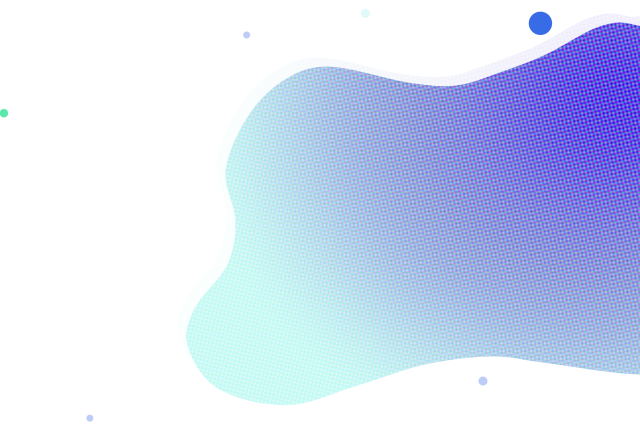
Reproduce this background procedurally as a WebGL 2 fragment shader.

```glsl
#version 300 es
precision highp float;
// A large halftone blob running off the right edge of a white canvas, with a
// faint shifted echo behind it and a few loose dots. The outline is a closed
// spline measured as a signed distance; the fill is a ramp under ink screens.
uniform vec2 u_resolution;
out vec4 fragColor;

// Spline knots, in units of the canvas height
const int KNOTS = 23;
const vec2 outline[KNOTS] = vec2[KNOTS](
  vec2(1.62, .88), vec2(1.48, .940), vec2(1.391, .940), vec2(1.262, .873),
  vec2(1.156, .832), vec2(1.056, .802), vec2(.944, .809), vec2(.761, .846),
  vec2(.655, .813), vec2(.572, .728), vec2(.522, .605), vec2(.545, .489),
  vec2(.526, .387), vec2(.451, .287), vec2(.434, .200), vec2(.505, .100),
  vec2(.665, .062), vec2(.829, .108), vec2(.983, .156), vec2(1.137, .175),
  vec2(1.262, .160), vec2(1.48, .133), vec2(1.66, .15));

// Loose dots: centre and radius, then colour
const int DOTS = 6;
const vec3 dots[DOTS] = vec3[DOTS](
  vec3(1.251, .946, .027), vec3(.571, .919, .008), vec3(.846, .969, .0105),
  vec3(.009, .738, .0098), vec3(1.118, .118, .0103), vec3(.208, .032, .008));
const vec3 dotColors[DOTS] = vec3[DOTS](
  vec3(.22, .42, .90), vec3(.75, .80, .97), vec3(.88, .98, .98),
  vec3(.35, .91, .67), vec3(.74, .80, .97), vec3(.75, .80, .97));

vec2 catmullRom(vec2 a, vec2 b, vec2 c, vec2 d, float t) {
  return b + .5 * t * (c - a + t * (2. * a - 5. * b + 4. * c - d
                     + t * (3. * (b - c) + d - a)));
}

// Signed distance to the spline, negative inside
float blobDistance(vec2 p) {
  const int STEPS = 6;
  float nearest = 1e3, side = 1.;
  vec2 from = outline[0];
  for (int i = 0; i < KNOTS; i++) {
    vec2 a = outline[(i + KNOTS - 1) % KNOTS], b = outline[i];
    vec2 c = outline[(i + 1) % KNOTS], d = outline[(i + 2) % KNOTS];
    for (int j = 1; j <= STEPS; j++) {
      vec2 to = j == STEPS ? c : catmullRom(a, b, c, d, float(j) / float(STEPS));
      vec2 edge = to - from, rel = p - from;
      vec2 gap = rel - edge * clamp(dot(rel, edge) / dot(edge, edge), 0., 1.);
      nearest = min(nearest, dot(gap, gap));
      // Each crossing of a ray to the right flips the side
      if ((from.y > p.y) != (to.y > p.y)
          && p.x < from.x + edge.x * rel.y / edge.y) side = -side;
      from = to;
    }
  }
  return side * sqrt(nearest);
}

// Ramp from pale cyan at lower left to indigo at upper right
vec3 blobColor(vec2 p) {
  float t = 1. - length((p - vec2(1.45, .78)) / vec2(.98, .85));
  vec3 color = mix(vec3(.80, .98, .96), vec3(.57, .62, .86), smoothstep(-.06, .56, t));
  return mix(color, vec3(.36, .28, .89), smoothstep(.42, 1., t));
}

// Zero-mean dot screen turned by an angle
float inkScreen(vec2 p, float angle) {
  vec2 q = mat2(cos(angle), sin(angle), -sin(angle), cos(angle)) * p;
  vec2 wave = cos(6.2832 * q / .0088);
  return .5 * (wave.x + wave.y);
}

float cover(float dist) {
  float pixel = 1. / u_resolution.y;
  return 1. - smoothstep(-.7 * pixel, .7 * pixel, dist);
}

void main() {
  vec2 p = gl_FragCoord.xy / u_resolution.y;
  vec3 color = vec3(1.);

  // Ink of each channel, swelling and thinning with its own screen
  vec3 screen = vec3(inkScreen(p, .26), inkScreen(p, 1.31), inkScreen(p, 0.));
  vec3 ink = (1. - blobColor(p)) * (1. + vec3(.38, .42, .8) * screen);

  // Faint echo up and to the left, then the blob itself
  float echo = cover(blobDistance(p - vec2(-.021, .021)));
  color -= .09 * echo * ink;
  color = mix(color, 1. - ink, cover(blobDistance(p)));

  for (int i = 0; i < DOTS; i++)
    color = mix(color, dotColors[i], cover(length(p - dots[i].xy) - dots[i].z));

  fragColor = vec4(clamp(color, 0., 1.), 1.);
}
```
